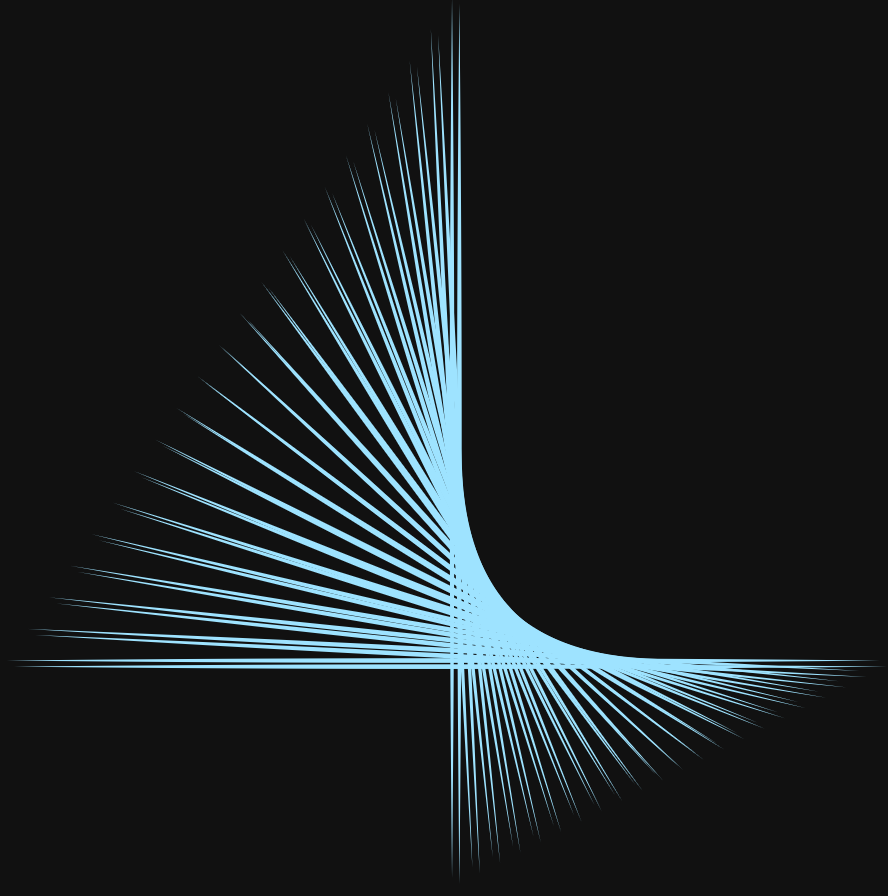
Write a Shadertoy shader that draws this background.

```glsl
// String-art fan: straight threads join two slanted rails, so that their
// envelope forms a smooth curve. Each thread is a pair of slim strokes that
// taper to both tips; the strokes are blended by their pixel coverage.

// Lengths and positions are in units of the canvas height.
const int   STEPS       = 21;                    // intervals along each rail
const vec2  UPPER_START = vec2(0.5086, 0.9993);  // rail of the upper left tips
const vec2  UPPER_END   = vec2(0.0117, 0.2594);
const vec2  LOWER_START = vec2(0.5086, 0.0169);  // rail of the lower right tips
const vec2  LOWER_END   = vec2(0.9857, 0.2594);
const vec2  PAIR_OFFSET = vec2(0.0041, -0.0034); // half the shift within a pair
const float HALF_WIDTH  = 0.0026;                // at the middle of a stroke
const vec3  BACKGROUND  = vec3(0.067);
const vec3  THREAD      = vec3(0.62, 0.89, 1.0);

// Share of a pixel covered by a stroke from a to b that tapers to its tips.
float strokeCoverage(vec2 p, vec2 a, vec2 b, float pixel) {
    vec2 along = b - a;
    vec2 rel = p - a;
    float t = clamp(dot(rel, along) / dot(along, along), 0.0, 1.0);
    float dist = length(rel - t * along);
    float halfWidth = HALF_WIDTH * 4.0 * t * (1.0 - t);

    // Overlap of the pixel's span with the stroke's span
    float top = min(dist + 0.5 * pixel, halfWidth);
    float bottom = max(dist - 0.5 * pixel, -halfWidth);
    return clamp((top - bottom) / pixel, 0.0, 1.0);
}

void mainImage(out vec4 fragColor, in vec2 fragCoord) {
    float pixel = 1.0 / iResolution.y;
    vec2 p = fragCoord * pixel;

    // Share of the background still visible between the threads
    float gap = 1.0;
    for (int i = 0; i <= STEPS; i++) {
        float s = float(i) / float(STEPS);
        vec2 upper = mix(UPPER_START, UPPER_END, s);
        vec2 lower = mix(LOWER_START, LOWER_END, s);
        for (float side = -1.0; side <= 1.0; side += 2.0) {
            vec2 shift = side * PAIR_OFFSET;
            gap *= 1.0 - strokeCoverage(p, upper + shift, lower + shift, pixel);
        }
    }

    fragColor = vec4(mix(THREAD, BACKGROUND, gap), 1.0);
}
```
